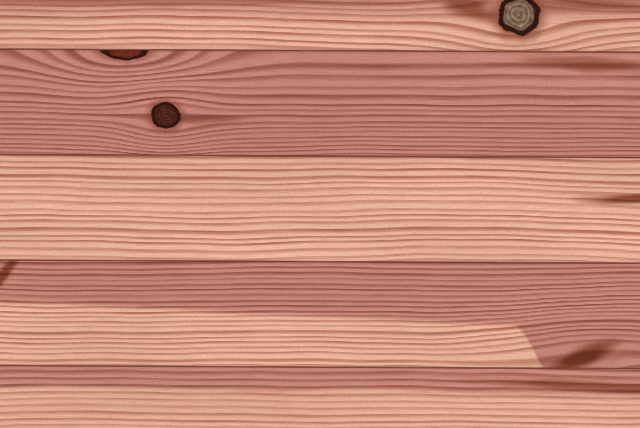
Give the GLSL for this texture, as a WebGL 2 fragment shader.

```glsl
#version 300 es
precision highp float;
// Horizontal softwood boards, light and rosy by turns, with dark knots.
// Each board has a growth-ring coordinate bent around its knots; the rings
// are thin lines of that coordinate, with stains, fibres and seams on top.
uniform vec2 u_resolution;
out vec4 fragColor;

const float BOARD_HEIGHT = 0.2465;

// Knots: centre xy, radii zw. The last only bends the grain.
const vec4 KNOTS[4] = vec4[4](
    vec4(1.212, 0.965, 0.050, 0.047), vec4(0.387, 0.730, 0.034, 0.031),
    vec4(0.293, 0.883, 0.054, 0.023), vec4(1.400, 0.150, 0.070, 0.046));
const vec3 HEARTS[3] = vec3[3](
    vec3(0.53, 0.42, 0.34), vec3(0.33, 0.15, 0.11), vec3(0.44, 0.18, 0.14));

// Resin stains: centre xy, radii zw, with slope and strength listed apart.
const vec4 STAINS[9] = vec4[9](
    vec4(1.360, 0.165, 0.110, 0.034), vec4(0.005, 0.355, 0.060, 0.030),
    vec4(1.500, 0.535, 0.190, 0.017), vec4(1.380, 0.850, 0.230, 0.026),
    vec4(1.420, 0.095, 0.420, 0.018), vec4(1.100, 0.982, 0.090, 0.040),
    vec4(1.380, 0.990, 0.260, 0.022), vec4(0.480, 0.722, 0.130, 0.013),
    vec4(0.300, 0.996, 0.900, 0.016));
const vec2 STAIN_FORM[9] = vec2[9](
    vec2(0.40, 0.95), vec2(1.20, 0.90), vec2(0.00, 0.85),
    vec2(-0.06, 0.50), vec2(-0.05, 0.65), vec2(-0.30, 0.75),
    vec2(-0.05, 0.60), vec2(0.02, 0.50), vec2(0.00, 0.40));

vec2 hash2(vec2 p) {
    p = vec2(dot(p, vec2(127.1, 311.7)), dot(p, vec2(269.5, 183.3)));
    return fract(sin(p) * 43758.5) * 2.0 - 1.0;
}

float gradientNoise(vec2 p) {
    vec2 i = floor(p), f = p - i, u = f * f * (3.0 - 2.0 * f);
    vec2 e = vec2(1.0, 0.0);
    return mix(
        mix(dot(hash2(i), f), dot(hash2(i + e), f - e), u.x),
        mix(dot(hash2(i + e.yx), f - e.yx), dot(hash2(i + 1.0), f - 1.0), u.x), u.y);
}

// Board number in the whole part, height within the board in the fraction.
float boardPosition(vec2 p) {
    return (p.y + 0.005 * p.x + 0.1005) / BOARD_HEIGHT;
}

bool onBoard(vec2 p, float id) {
    return floor(boardPosition(p)) == id;
}

// Ring count up the board, pushed aside by knots.
float ringPhase(vec2 p, float id) {
    float bend = 0.0;
    for (int i = 0; i < 4; i++) {
        vec2 d = p - KNOTS[i].xy, q = d / (KNOTS[i].zw * vec2(3.2, 2.2));
        if (onBoard(KNOTS[i].xy, id)) bend += 0.82 * d.y * exp(-dot(q, q));
    }
    float v = boardPosition(p - vec2(0.0, bend)) - id;
    v += 0.10 * gradientNoise(p * vec2(1.3, 2.0) + id * 7.3);
    v += 0.022 * gradientNoise(p * vec2(6.0, 11.0) + id * 3.1);
    float phase = v * (id == 1.0 ? 20.0 : 16.0);
    if (id == 3.0) {
        // Rings widen toward the top and loop below the upper knot.
        vec2 q = (p - vec2(0.29, 0.89)) / vec2(0.20, 0.10);
        phase = 27.0 * v - 11.5 * v * v + 3.2 * exp(-dot(q, q));
    }
    return phase + 0.8 * gradientNoise(vec2(phase * 0.6, id * 5.7 + 0.5));
}

// Share of rosy heartwood, which borders the pale sapwood inside some boards.
float heartwood(vec2 p, float id, float v) {
    float wave = 0.02 * gradientNoise(p * vec2(4.0, 9.0));
    if (id == 0.0) return 0.12 + 0.75 * smoothstep(0.085, 0.105, p.y + 0.012 * p.x + wave);
    if (id == 1.0) {
        float border = 0.293 - 0.045 * p.x - 0.16 * smoothstep(1.20, 1.32, p.x);
        return 0.9 * smoothstep(-0.008, 0.008, p.y - border + wave * 0.4);
    }
    if (id == 2.0) return 0.06 + 0.12 * smoothstep(0.7, 1.0, v);
    return id == 3.0 ? 0.95 : 0.12 + 0.5 * smoothstep(0.22, 0.42, v);
}

void main() {
    vec2 p = gl_FragCoord.xy / u_resolution.y;
    float position = boardPosition(p), id = floor(position), v = position - id;
    float rosy = heartwood(p, id, v);
    vec3 color = mix(vec3(0.925, 0.715, 0.615), vec3(0.765, 0.515, 0.465), rosy);
    color *= 1.0 + 0.09 * gradientNoise(p * vec2(2.0, 8.0) + id * 4.0);

    // Rings: a soft rise, then a crisp edge; strength differs by ring.
    float phase = ringPhase(p, id), ring = fract(phase);
    float line = smoothstep(0.25, 0.78, ring) * (1.0 - smoothstep(0.82, 1.0, ring));
    line *= 0.72 + 0.25 * hash2(vec2(floor(phase), id)).x;
    line *= 0.95 + 0.5 * gradientNoise(vec2(p.x * 7.0, phase));
    color = mix(color, mix(vec3(0.71, 0.44, 0.35), vec3(0.56, 0.30, 0.26), rosy), line);

    // Fibres and pores.
    color *= 1.0 + 0.07 * gradientNoise(p * vec2(22.0, 260.0));
    color *= 1.0 + 0.06 * gradientNoise(p * vec2(150.0, 210.0));

    float ragged = 0.35 * gradientNoise(p * vec2(12.0, 60.0));
    for (int i = 0; i < 9; i++) {
        vec2 d = p - STAINS[i].xy;
        d.y -= STAIN_FORM[i].x * d.x;
        float stain = 1.0 - smoothstep(0.25, 1.0, length(d / STAINS[i].zw) + ragged);
        if (onBoard(STAINS[i].xy, id))
            color = mix(color, vec3(0.50, 0.23, 0.15) * (1.0 - 0.3 * line), stain * STAIN_FORM[i].y);
    }

    // Knots: reddish halo, dark bark rim, ringed heart.
    for (int i = 0; i < 3; i++) {
        if (!onBoard(KNOTS[i].xy, id)) continue;
        float d = length((p - KNOTS[i].xy) / KNOTS[i].zw);
        d += 0.22 * gradientNoise(p * 38.0) + 0.06 * gradientNoise(p * 120.0);
        color = mix(color, vec3(0.50, 0.24, 0.17), 0.65 * (1.0 - smoothstep(0.85, 1.6, d)));
        vec3 heart = HEARTS[i] * (0.95 + 0.14 * sin(d * 28.0) + 0.3 * gradientNoise(p * 90.0));
        heart = mix(heart, vec3(0.19, 0.09, 0.07), smoothstep(0.65, 0.82, d));
        color = mix(color, heart, 1.0 - smoothstep(0.94, 1.06, d));
    }

    // Seams between boards, with a soft shade beside them.
    float seam = min(v, 1.0 - v) * BOARD_HEIGHT;
    color *= 1.0 - 0.10 * (1.0 - smoothstep(0.0, 0.010, seam));
    color = mix(color, vec3(0.44, 0.21, 0.17), 0.75 * (1.0 - smoothstep(0.0005, 0.0032, seam)));
    fragColor = vec4(color, 1.0);
}
```
